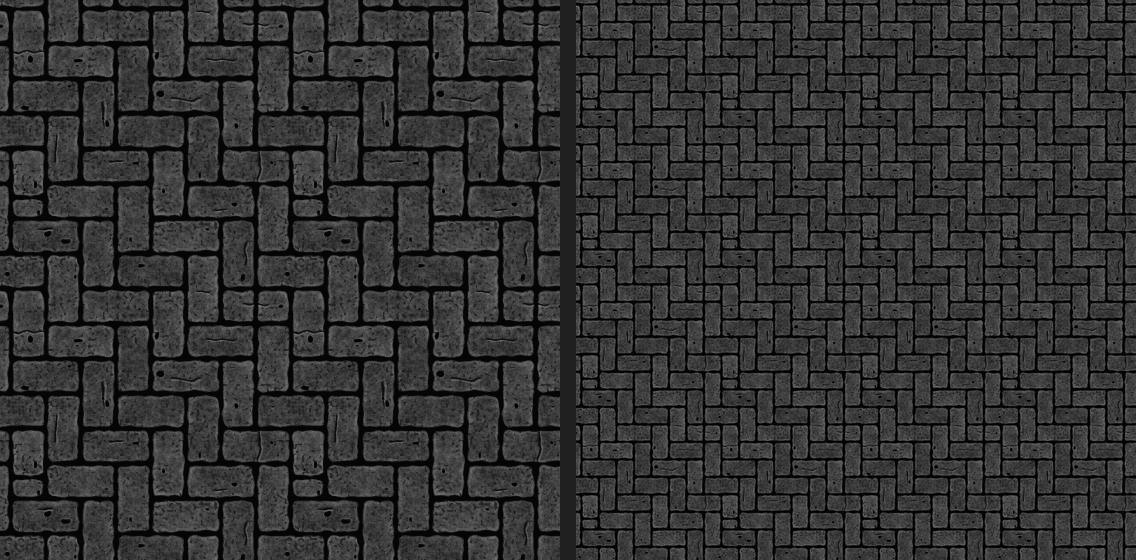
Left, the tile; right, the same tile 2 across and 2 down.
Reproduce this texture procedurally as a Shadertoy shader.

```glsl
#define REPEATS 2.0       // copies of the worn block per side
#define BLOCK 8.0         // cells per block, a multiple of 4
#define ORIGIN vec2(0.31, 0.25)
#define GAP 0.066         // half width of a joint, in cells
#define CORNER 0.13
#define WOBBLE 0.07
#define JOINT 0.018
#define STONE 0.25
#define RIM 0.065
#define CHIP_SIZE 0.09
#define CRACK_SHARE 0.45

vec2 hash2(vec2 p) {
    vec3 q = fract(p.xyx * vec3(0.1031, 0.1030, 0.0973));
    q += dot(q, q.yzx + 33.33);
    return fract((q.xx + q.yz) * q.zy);
}

float corner(vec2 cell, vec2 offset, float period) {
    float a = 6.2832 * hash2(mod(cell, period) + 3.7).x;
    return dot(vec2(cos(a), sin(a)), offset);
}

// Gradient noise that wraps once per block; freq is a whole number
float noise(vec2 p, float freq) {
    vec2 x = p * freq, i = floor(x), f = x - i, e = vec2(1, 0);
    vec2 w = f * f * f * (f * (f * 6.0 - 15.0) + 10.0);
    float n = BLOCK * freq;
    float low = mix(corner(i, f, n), corner(i + e, f - e, n), w.x);
    float high = mix(corner(i + e.yx, f - e.yx, n), corner(i + 1.0, f - 1.0, n), w.x);
    return mix(low, high, w.y);
}

float roundBox(vec2 p, vec2 halfSize, float r) {
    vec2 q = abs(p) - halfSize + r;
    return length(max(q, 0.0)) + min(max(q.x, q.y), 0.0) - r;
}

// Herringbone: finds the brick at p, its centred position and direction
void findBrick(vec2 p, out vec2 id, out vec2 local, out bool upright) {
    vec2 cell = floor(p);
    float k = mod(cell.x + cell.y, 4.0);
    upright = k < 1.5;
    vec2 along = upright ? vec2(0, 1) : vec2(1, 0);
    vec2 anchor = cell - along * mod(k, 2.0);
    local = p - anchor - 0.5 * (1.0 + along);
    id = mod(anchor, BLOCK);
}

// Distance to the brick outline; a few bricks are broken in two
float brickDistance(vec2 u, vec2 id, bool upright) {
    vec2 halfSize = vec2(1.0, 0.5);
    if (abs(mod(2.0 * id.x + 3.0 * id.y, 16.0) - 12.0) < 0.5) {
        float cut = upright ? 0.4 : 0.0;
        float side = u.x < cut ? -1.0 : 1.0;
        u.x -= 0.5 * (cut + side);
        halfSize.x = 0.5 * (1.0 - side * cut);
    }
    return roundBox(u, halfSize - GAP, CORNER);
}

// Distance to the nearest chipped hole
float chipDistance(vec2 u, vec2 id, float rough) {
    float d = 1.0;
    for (int i = 0; i < 3; i++) {
        vec2 seed = id + vec2(20.0 + 11.0 * float(i), 5.0);
        vec2 at = (2.0 * hash2(seed) - 1.0) * vec2(0.8, 0.34);
        float r = mix(-0.12, CHIP_SIZE, hash2(seed + 41.0).x);
        d = min(d, length((u - at) * vec2(0.8, 1.25)) - r);
    }
    return d + 0.1 * rough;
}

// Crack: x is the dark line, y the lit edge beside it
vec2 crack(vec2 local, vec2 id, float bend, float aa) {
    vec2 h = hash2(id + 71.0), g = hash2(id + 93.0);
    vec2 q = h.x < 0.5 ? local : local.yx;
    float d = q.x - 0.5 * (g.x - 0.5) - 0.12 * bend;
    float reach = mix(0.2, 0.5, g.y);
    float fade = step(h.y, CRACK_SHARE) * smoothstep(reach, reach - 0.12, abs(q.y));
    float dark = 1.0 - smoothstep(0.008, 0.022 + aa, abs(d));
    float lit = 1.0 - smoothstep(0.008, 0.025 + aa, abs(d - 0.04));
    return fade * vec2(dark, lit);
}

void mainImage(out vec4 fragColor, in vec2 fragCoord) {
    vec2 uv = fragCoord / iResolution.xy;
    float cells = REPEATS * BLOCK;
    float aa = cells / min(iResolution.x, iResolution.y);
    vec2 p = vec2(uv.x, 1.0 - uv.y) * cells - ORIGIN;

    vec2 id, local;
    bool upright;
    findBrick(p, id, local, upright);
    vec2 u = upright ? local.yx : local;

    float broad = noise(p, 2.0);
    float medium = noise(p + 2.3, 7.0);
    float fine = noise(p + 5.1, 16.0);
    float bend = noise(p + 3.6, 3.0);

    // Stone tone, mottling and worn bright rim
    float d = brickDistance(u, id, upright) + WOBBLE * bend + 0.025 * medium;
    float tone = STONE + 0.05 * (hash2(id + 13.0).x - 0.5);
    tone += 0.08 * broad + 0.09 * medium + 0.1 * fine;
    tone += RIM * smoothstep(-0.13, -0.05, d) * (1.0 + broad);

    // Small pits gathered in patches
    float pits = smoothstep(0.22, 0.42, noise(p + 1.7, 10.0) + 0.35 * noise(p + 4.4, 1.0));
    tone = mix(tone, 0.1, 0.75 * pits);

    // Cracks and chips, each with a lit edge
    vec2 line = crack(local, id, bend, aa);
    tone = mix(tone + 0.13 * line.y, JOINT, 0.85 * line.x);
    float chip = chipDistance(u, id, noise(p + 6.2, 5.0));
    tone += 0.06 * (1.0 - smoothstep(0.02, 0.06, chip));
    tone = mix(JOINT, tone, smoothstep(-0.01 - aa * 0.5, 0.015 + aa * 0.5, chip));

    // Dark joints
    float joint = JOINT + 0.015 * max(medium, 0.0);
    float cover = 1.0 - smoothstep(-0.02 - aa * 0.4, 0.015 + aa * 0.4, d);
    fragColor = vec4(vec3(mix(joint, tone, cover)), 1.0);
}
```
